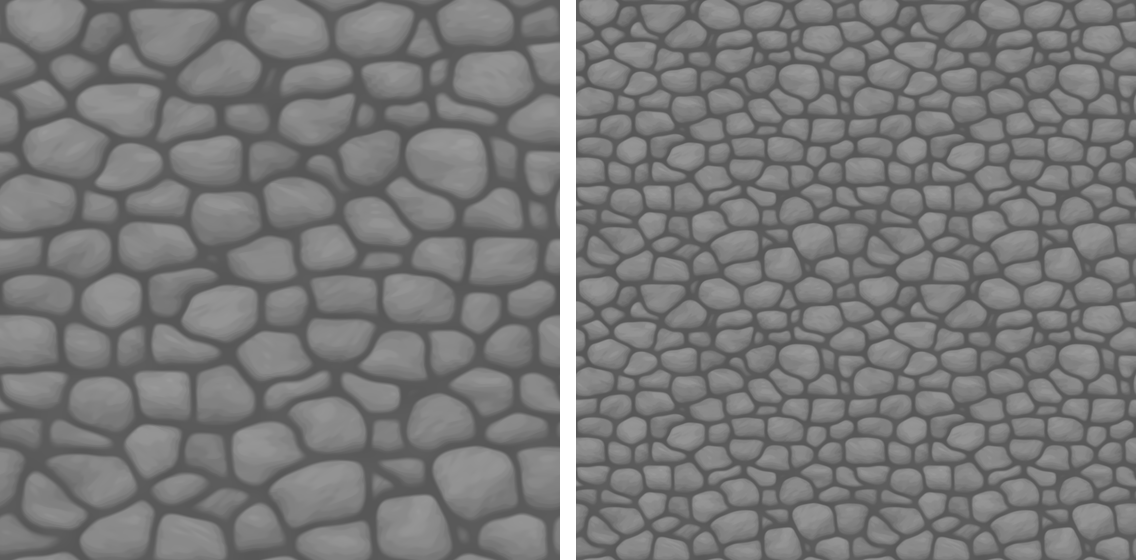
Left: one tile. Right: repeated 2 by 2.
Reproduce this texture procedurally as a Shadertoy shader.

```glsl
// Seamless hand-painted dry-stone wall: rounded grey stones in dark soft joints.

const vec2  GRID         = vec2(9.0, 12.0); // stone sites per tile, even row count
const vec2  JITTER       = vec2(0.72, 0.62);
const float SIZE_SPREAD  = 0.48;   // how much large stones crowd small ones
const float CORNER       = 150.0;  // higher gives sharper corners
const float BEND         = 0.030;  // large waviness of the courses
const float WOBBLE       = 0.006;  // small waviness of the outlines
const float JOINT_TONE   = 0.352;
const float EDGE_TONE    = 0.428;
const float CROWN_GAIN   = 0.160;
const float LIGHT_GAIN   = 0.070;
const float STONE_SPREAD = 0.035;
const float DAB_GAIN     = 0.105;
const float DAB_STEP     = 0.036;
const vec2  LIGHT_DIR    = vec2(-0.25, 0.97);

vec2 hash2(vec2 p) {
    uvec2 q = uvec2(ivec2(p)) * uvec2(1597u, 3812u) + uvec2(77u, 913u);
    uint n = (q.x ^ (q.y * 2671u)) * 747797u;
    n = (n ^ (n >> 15)) * 277803u;
    n ^= n >> 13;
    uint m = n * 1664525u + 10139u;
    m ^= m >> 16;
    return vec2(n & 65535u, m & 65535u) / 65535.0;
}

// Two channels of value noise that wrap after "period" lattice cells.
vec2 noise2(vec2 p, float period) {
    vec2 i = floor(p), f = fract(p);
    f = f * f * (3.0 - 2.0 * f);
    vec2 a = hash2(mod(i, period));
    vec2 b = hash2(mod(i + vec2(1, 0), period));
    vec2 c = hash2(mod(i + vec2(0, 1), period));
    vec2 d = hash2(mod(i + vec2(1, 1), period));
    return mix(mix(a, b, f.x), mix(c, d, f.x), f.y);
}

// Site position in grid units (xy) and its weight (z); odd rows are staggered.
vec3 stoneSite(vec2 cell) {
    vec2 id = mod(cell, GRID);
    vec2 offset = (hash2(id) - 0.5) * JITTER;
    float size = hash2(id + 40.0).x;
    float stagger = 0.5 * mod(id.y, 2.0);
    return vec3(cell + 0.5 + offset + vec2(stagger - 0.25, 0.0), SIZE_SPREAD * size * size);
}

// Cubic distance gives blockier cells than the round one.
float cubicDistance(vec2 v) {
    v = abs(v);
    return dot(v * v, v);
}

// Soft steps that turn a gradient into flat dabs of paint.
float paintSteps(float tone) {
    float t = tone / DAB_STEP;
    return (floor(t) + smoothstep(0.25, 0.75, fract(t))) * DAB_STEP;
}

void mainImage(out vec4 fragColor, in vec2 fragCoord) {
    vec2 uv = fragCoord / iResolution.xy;

    // Bend the courses and roughen the outlines
    vec2 p = uv + BEND * (noise2(uv * 5.0, 5.0) - 0.5);
    p += WOBBLE * (noise2(uv * 26.0, 26.0) - 0.5);
    vec2 g = p * GRID;

    // Find the stone that owns this point
    vec2 home = floor(g), stone = home;
    float best = 1e5;
    for (int y = -2; y <= 2; y++)
    for (int x = -2; x <= 2; x++) {
        vec2 cell = home + vec2(x, y);
        vec3 site = stoneSite(cell);
        float d = cubicDistance(g - site.xy) - site.z;
        if (d < best) { best = d; stone = cell; }
    }
    vec2 id = mod(stone, GRID);
    vec2 toPoint = g - stoneSite(stone).xy;

    // Smooth minimum of the distances to its borders, with the inward direction
    float total = 0.0;
    vec2 inward = vec2(0.0);
    for (int y = -2; y <= 2; y++)
    for (int x = -2; x <= 2; x++) {
        if (x == 0 && y == 0) continue;
        vec3 site = stoneSite(stone + vec2(x, y));
        vec2 v = g - site.xy;
        vec2 slope = 3.0 * (v * abs(v) - toPoint * abs(toPoint)) * GRID;
        float len = max(length(slope), 1.0);
        float d = (cubicDistance(v) - site.z - best) / len;
        float weight = exp(-CORNER * d);
        total += weight;
        inward += weight * slope / len;
    }
    float depth = -log(max(total, 1e-9)) / CORNER;
    inward /= max(total, 1e-9);

    // Brush dabs in a turned frame local to each stone
    vec2 rnd = hash2(id + 90.0);
    float angle = (rnd.x - 0.4) * 1.3;
    vec2 local = mat2(cos(angle), -sin(angle), sin(angle), cos(angle)) * (toPoint / GRID);
    vec2 seed = 200.0 + id * 37.0;
    vec2 broad = noise2(local * vec2(17.0, 34.0) + seed, 4096.0);
    vec2 fine = noise2(local * vec2(42.0, 110.0) + broad * 1.5 + seed * 2.0, 4096.0);
    float dabs = 0.7 * broad.x + 0.3 * fine.x - 0.5;

    // Domed stone lit from above
    float lit = dot(-inward, LIGHT_DIR);
    float inside = max(depth, 0.0);
    float tone = EDGE_TONE + CROWN_GAIN * (1.0 - exp(-inside / 0.02));
    tone += LIGHT_GAIN * lit * exp(-inside / 0.035);
    tone += STONE_SPREAD * (rnd.y - 0.5) + DAB_GAIN * dabs;
    tone = mix(tone, paintSteps(tone), 0.7) + 0.012 * (fine.y - 0.5);
    tone = min(tone, 0.64);

    // Soft joints, a little wider under each stone
    float joint = JOINT_TONE + 0.03 * (noise2(uv * 20.0, 20.0).x - 0.5);
    float cover = smoothstep(0.001, 0.0095 - 0.002 * lit, depth);
    fragColor = vec4(vec3(mix(joint, tone, cover)), 1.0);
}
```
